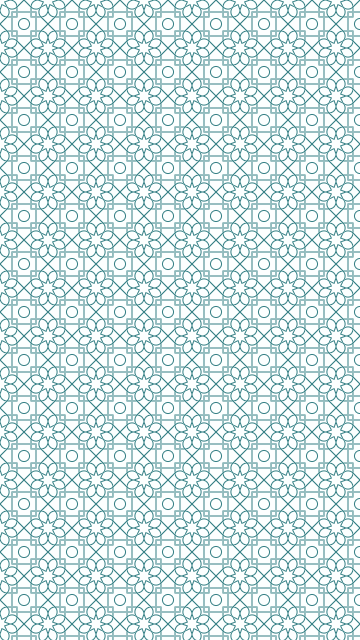
A Shadertoy shader for this pattern:

```glsl
// Teal line lattice: eight-pointed stars with petals, linked by squares holding rings.

const float CELLS_ACROSS = 7.5;
const float LINE_HALF_WIDTH = 0.0108;   // all lengths are in cells
const float SQUARE_HALF = 0.25;
const float RING_RADIUS = 0.115;
const float OUTER_TIP = 0.5;            // reach of the large star
const float INNER_NOTCH = 0.105;        // notch radius of the small star
const vec3 PAPER = vec3(0.99, 1.0, 1.0);
const vec3 INK = vec3(0.22, 0.51, 0.53);

const float WEDGE = 0.39269908;         // pi / 8

float segmentDistance(vec2 p, vec2 a, vec2 b) {
    vec2 ab = b - a;
    return length(p - a - ab * clamp(dot(p - a, ab) / dot(ab, ab), 0.0, 1.0));
}

float boxDistance(vec2 p, float halfSize) {
    vec2 q = abs(p) - halfSize;
    return length(max(q, 0.0)) + min(max(q.x, q.y), 0.0);
}

// Mirrors the plane into one sixteenth, from the x axis up to pi / 8.
vec2 foldToWedge(vec2 p) {
    p = abs(p);
    if (p.y > p.x) p = p.yx;
    vec2 normal = vec2(sin(WEDGE), -cos(WEDGE));
    return p - 2.0 * min(dot(p, normal), 0.0) * normal;
}

// Large star outline, petals and small star around the cell centre.
float rosetteDistance(vec2 p) {
    vec2 q = foldToWedge(p);
    float side = OUTER_TIP * sqrt(0.5);
    vec2 petalTip = vec2(side, OUTER_TIP - side);
    float arcRadius = petalTip.y;
    vec2 arcCentre = vec2(side - arcRadius, arcRadius);
    vec2 shoulder = vec2(arcCentre.x, 0.0);
    vec2 notch = INNER_NOTCH * vec2(cos(WEDGE), sin(WEDGE));

    float outline = segmentDistance(q, vec2(OUTER_TIP, 0.0), petalTip);
    float smallStar = segmentDistance(q, notch, shoulder);
    float petal = q.x > shoulder.x ? abs(length(q - arcCentre) - arcRadius) : 1.0;
    return min(outline, min(smallStar, petal));
}

// Square and ring shared by the four cells that meet at a corner.
float cornerDistance(vec2 p) {
    vec2 q = abs(p) - 0.5;
    float square = abs(boxDistance(q, SQUARE_HALF));
    float ring = abs(length(q) - RING_RADIUS);
    return min(square, ring);
}

void mainImage(out vec4 fragColor, in vec2 fragCoord) {
    // Cells are anchored at the top left, with stars on whole numbers.
    float pixel = CELLS_ACROSS / iResolution.x;
    vec2 grid = vec2(fragCoord.x, iResolution.y - fragCoord.y) * pixel;
    vec2 p = fract(grid + 0.5) - 0.5;

    float d = min(rosetteDistance(p), cornerDistance(p));
    float coverage = clamp((LINE_HALF_WIDTH - d) / pixel + 0.5, 0.0, 1.0);
    fragColor = vec4(mix(PAPER, INK, coverage), 1.0);
}
```
